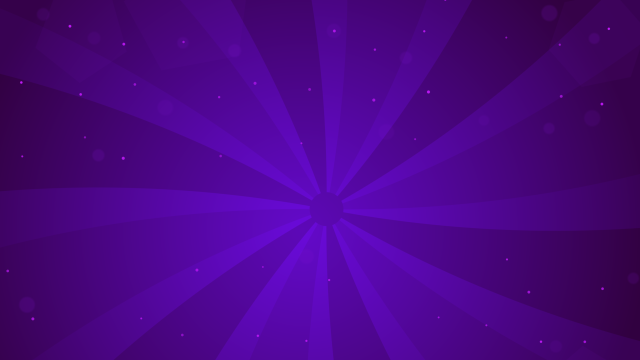
A Shadertoy shader for this background:

```glsl
// A violet sunburst: six gently twisted rays with bright rims around a plain hub,
// darkened away from a soft glow, under faint polygons, pale discs and magenta sparks.
// Rays come from wrapped polar angles; discs and sparks from jittered cells.

// Lengths are in canvas heights, angles in radians.
const float PI = 3.14159265;
const vec3 DEEP = vec3(0.20, 0.004, 0.27);
const vec3 VIVID = vec3(0.415, 0.042, 0.86);
const vec3 HAZE = vec3(0.50, 0.07, 0.82);
const vec3 SPARK = vec3(0.76, 0.10, 0.98);

const vec2 HUB = vec2(0.907, 0.419);
const float HUB_RADIUS = 0.047;
const float RAY_COUNT = 6.0;
const float RAY_PHASE = 0.160;
const float RAY_HALF = 0.349;
const float CORE_HALF = 0.178;
const float TWIST = 0.148;
const float RAY_LIFT = 0.23;
const float CORE_DIM = 0.11;
const float RAY_FADE = 0.45;

const vec2 GLOW_CENTER = vec2(0.84, 0.36);
const float GLOW_RADIUS = 0.90;
const float GLOW_LEVEL = 0.76;
const float GLOW_DROP = 0.74;

const float DISC_CELL = 0.2;
const float DISC_CHANCE = 0.62;
const float SPARK_CELL = 0.16;
const float SPARK_CHANCE = 0.85;
const float CLEAR_BAND = 0.13;

vec3 hash3(vec2 cell, float seed) {
    vec3 p = fract(vec3(cell.xyx + seed) * vec3(0.1031, 0.1030, 0.0973));
    p += dot(p, p.yxz + 33.33);
    return fract((p.xxy + p.yzz) * p.zyx);
}

// Smooth coverage of a shape whose signed distance is negative inside.
float cover(float dist, float soft) {
    return 1.0 - smoothstep(-soft, soft, dist);
}

// Distance to a regular polygon, measured from its flat sides.
float polygon(vec2 p, float sides, float apothem, float turn) {
    float sector = 2.0 * PI / sides;
    float a = mod(atan(p.y, p.x) - turn, sector) - 0.5 * sector;
    return length(p) * cos(a) - apothem;
}

// Brightness added by the twisted rays, with a dimmer core in each one.
float rays(vec2 p, float soft) {
    float r = length(p);
    float period = 2.0 * PI / RAY_COUNT;
    float a = atan(p.y, p.x) - TWIST * r - RAY_PHASE;
    a = abs(mod(a + 0.5 * period, period) - 0.5 * period);
    float ray = cover((a - RAY_HALF) * r, soft);
    float core = cover((a - CORE_HALF) * r, soft);
    float fade = max(1.0 - RAY_FADE * r, 0.3);
    return (RAY_LIFT * ray - CORE_DIM * core) * fade * cover(HUB_RADIUS - r, soft);
}

// One jittered circle per cell, kept off the calm band level with the hub.
float scatter(vec2 uv, float size, float seed, float chance, vec2 radii, float soft) {
    vec2 cell = floor(uv / size);
    vec3 spot = hash3(cell, seed);
    vec3 trait = hash3(cell, seed + 41.7);
    vec2 center = (cell + mix(vec2(0.13), vec2(0.87), spot.xy)) * size;
    float radius = mix(radii.x, radii.y, spot.z);
    float shown = step(trait.x, chance) * step(CLEAR_BAND, abs(center.y - HUB.y));
    return shown * mix(0.55, 1.0, trait.y) * cover(distance(uv, center) - radius, soft);
}

void mainImage(out vec4 fragColor, in vec2 fragCoord) {
    vec2 uv = fragCoord / iResolution.y;
    float pixel = 0.7 / iResolution.y;

    // Glow and rays share one brightness ramp
    float d = distance(uv, GLOW_CENTER) / GLOW_RADIUS;
    float level = GLOW_LEVEL - GLOW_DROP * pow(d, 1.1);
    level = max(level, -0.03) + rays(uv - HUB, pixel);
    vec3 color = mix(DEEP, VIVID, level);

    // Large faint polygons near the corners
    float panes = cover(polygon(uv - vec2(0.227, 0.903), 5.0, 0.108, 0.9), pixel);
    panes += cover(polygon(uv - vec2(0.528, 0.972), 5.0, 0.150, 0.5), pixel);
    panes += cover(polygon(uv - vec2(1.660, 0.890), 6.0, 0.120, 0.2), pixel);
    panes += cover(polygon(uv - vec2(1.630, -0.090), 5.0, 0.105, 0.4), pixel);
    color = mix(color, HAZE, 0.06 * panes);

    // Pale discs, then small sparks
    float discs = scatter(uv, DISC_CELL, 3.0, DISC_CHANCE, vec2(0.013, 0.023), 2.0 * pixel);
    color = mix(color, HAZE, 0.17 * discs);
    float sparks = scatter(uv, SPARK_CELL, 17.0, SPARK_CHANCE, vec2(0.0022, 0.0042), pixel);
    color = mix(color, SPARK, sparks);

    fragColor = vec4(color, 1.0);
}
```
